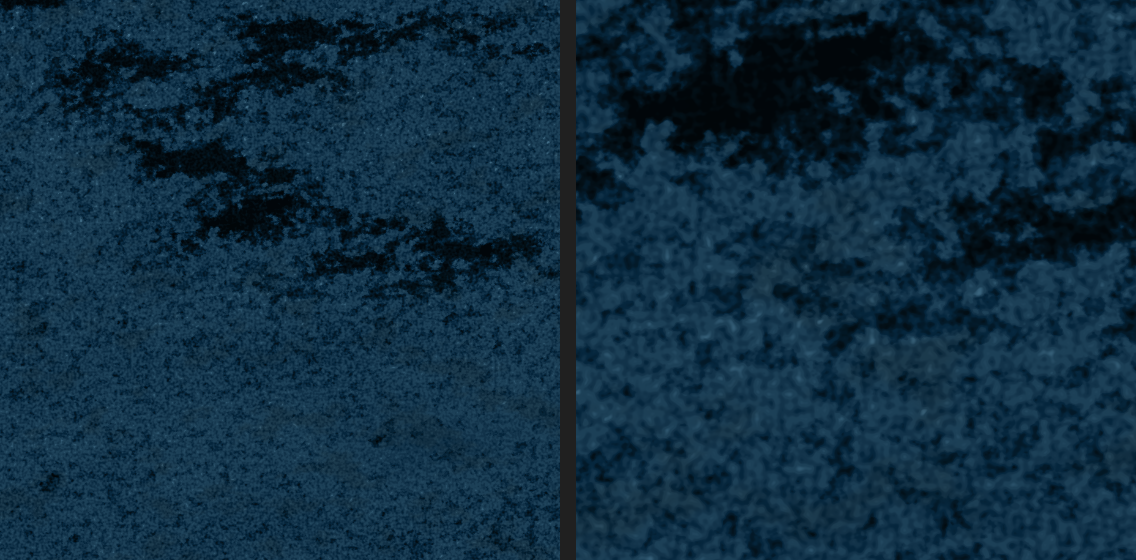
Left: the whole. Right: its middle third, enlarged.
Write a WebGL 2 fragment shader that draws this texture.

```glsl
#version 300 es
precision highp float;

uniform vec2 u_resolution;
out vec4 fragColor;

vec2 hash2(vec2 cell) {
  vec3 h = fract(cell.xyx * vec3(0.1031, 0.1030, 0.0973));
  h += dot(h, h.yzx + 33.33);
  return fract((h.xx + h.yz) * h.zy);
}

vec2 gradientAt(vec2 cell) {
  float angle = 6.2832 * hash2(cell).x;
  return vec2(cos(angle), sin(angle));
}

float gradientNoise(vec2 p) {
  vec2 i = floor(p), f = p - i;
  vec2 w = f * f * f * (f * (f * 6.0 - 15.0) + 10.0);
  vec2 e = vec2(1.0, 0.0);
  float bottom = mix(dot(gradientAt(i), f), dot(gradientAt(i + e), f - e), w.x);
  float top = mix(dot(gradientAt(i + e.yx), f - e.yx), dot(gradientAt(i + 1.0), f - 1.0), w.x);
  return mix(bottom, top, w.y);
}

float fbm(vec2 p, int octaves) {
  float sum = 0.0, amplitude = 1.0;
  for (int k = 0; k < octaves; k++) {
    sum += amplitude * gradientNoise(p);
    p = mat2(1.6, 1.2, -1.2, 1.6) * p + 17.3;
    amplitude *= 0.6;
  }
  return sum;
}

// Soft elongated patch, sheared by its slope
float streak(vec2 p, vec2 center, vec2 halfSize, float slope) {
  vec2 d = p - center;
  d.y -= slope * d.x;
  d /= halfSize;
  return exp(-dot(d, d));
}

// Scattered tilted blobs, one candidate per cell
float spots(vec2 p, float chance, vec2 radiusRange, float softness) {
  vec2 home = floor(p);
  float cover = 0.0;
  for (int y = -1; y <= 1; y++) {
    for (int x = -1; x <= 1; x++) {
      vec2 cell = home + vec2(x, y);
      vec2 place = hash2(cell + 5.7), kind = hash2(cell + 91.3);
      vec2 d = p - cell - place;
      d.y -= 0.45 * d.x;
      d.y *= 1.0 + 0.7 * place.x;
      float radius = mix(radiusRange.x, radiusRange.y, kind.y * kind.y);
      float blob = 1.0 - smoothstep(radius - softness, radius + softness, length(d));
      cover = max(cover, blob * step(kind.x, chance) * (0.5 + 0.5 * place.y));
    }
  }
  return cover;
}

// Tone ramp from near black to pale blue
vec3 ramp(float t) {
  vec3 c = mix(vec3(0.004, 0.025, 0.04), vec3(0.01, 0.06, 0.09), smoothstep(0.0, 0.16, t));
  c = mix(c, vec3(0.01, 0.10, 0.16), smoothstep(0.16, 0.32, t));
  c = mix(c, vec3(0.02, 0.15, 0.24), smoothstep(0.32, 0.50, t));
  c = mix(c, vec3(0.07, 0.20, 0.29), smoothstep(0.50, 0.68, t));
  c = mix(c, vec3(0.11, 0.25, 0.34), smoothstep(0.68, 0.88, t));
  return mix(c, vec3(0.25, 0.42, 0.52), smoothstep(0.92, 1.35, t));
}

// Amount of dark crust across the surface
float crustZone(vec2 p) {
  float zone = streak(p, vec2(0.32, 0.72), vec2(0.14, 0.03), -0.12);
  zone += streak(p, vec2(0.42, 0.635), vec2(0.11, 0.055), 0.10);
  zone += 0.75 * streak(p, vec2(0.80, 0.55), vec2(0.25, 0.058), -0.06);
  zone += 0.70 * streak(p, vec2(0.52, 0.92), vec2(0.25, 0.045), 0.08);
  zone += 0.70 * streak(p, vec2(0.92, 0.94), vec2(0.15, 0.03), -0.10);
  zone += 0.50 * streak(p, vec2(0.18, 0.85), vec2(0.18, 0.06), 0.10);
  zone += 0.60 * streak(p, vec2(0.45, 0.83), vec2(0.18, 0.045), 0.18);
  zone += 0.90 * streak(p, vec2(0.03, 1.0), vec2(0.12, 0.025), 0.0);
  zone += 0.34 * streak(p, vec2(0.58, 0.53), vec2(0.36, 0.12), -0.25);
  return zone + 0.30 * streak(p, vec2(0.92, 0.08), vec2(0.22, 0.10), 0.40);
}

void main() {
  vec2 uv = gl_FragCoord.xy / u_resolution;
  vec2 warp = vec2(fbm(uv * 9.0 + 3.1, 4), fbm(uv * 11.0 + 47.2, 4));
  float upper = smoothstep(0.45, 0.85, uv.y);
  float smoothArea = streak(uv, vec2(0.82, 0.22), vec2(0.28, 0.09), 0.15);

  // Streaky crust broken into flakes and clumps
  vec2 along = vec2(uv.x, uv.y - 0.15 * uv.x);
  float drift = fbm(along * vec2(6.0, 19.0) + 8.4, 4);
  float clumps = fbm(along * vec2(17.0, 26.0) + 71.0, 3);
  float flakes = fbm(uv * vec2(48.0, 56.0) + 21.0, 4);
  float zone = crustZone(uv + warp * vec2(0.07, 0.04));
  zone = max(zone * (1.0 + 1.4 * drift) + 0.22 * upper * (0.4 + 2.0 * drift), 0.0);
  float broken = flakes + 0.6 * clumps;
  float crust = smoothstep(0.14, 0.50, broken + 0.8 * zone - 0.15 * smoothArea);
  float core = smoothstep(0.35, 1.15, zone + 0.65 * broken * min(2.0 * zone, 1.0));

  // Cloudy ground and fine grain
  float grain = 0.34 * gradientNoise(uv * 115.0) + 0.44 * gradientNoise(uv * 205.0 + 9.0);
  float tone = 0.75 + 0.12 * fbm(uv * vec2(4.0, 7.0) + 60.0, 3) - 0.12 * flakes;
  tone += grain * (1.0 - 0.35 * smoothArea) * (1.0 - 0.45 * core);
  tone -= crust * mix(0.19, 0.36, min(zone, 1.0)) + 0.30 * core;

  // Dark stains below, pale mineral specks mostly above
  vec2 ragged = uv + 0.010 * vec2(flakes, gradientNoise(uv * 60.0 + 33.0));
  float stains = spots(ragged * 14.0, 0.40, vec2(0.08, 0.32), 0.05);
  tone -= 0.36 * stains * (1.0 - 0.8 * upper);
  float specks = spots(uv * 64.0, 0.12 + 0.20 * upper, vec2(0.11, 0.26), 0.09);
  tone += specks * (0.20 + 0.20 * upper) * (1.0 - 0.5 * core);

  // Faint greyer slate tint
  vec3 color = ramp(tone);
  float slate = smoothstep(0.05, 0.55, fbm(along * vec2(9.0, 15.0) + 80.0, 5) + 0.2 * smoothArea);
  color = mix(color, color * vec3(0.95, 0.88, 0.85), 0.8 * slate);
  fragColor = vec4(color, 1.0);
}
```
